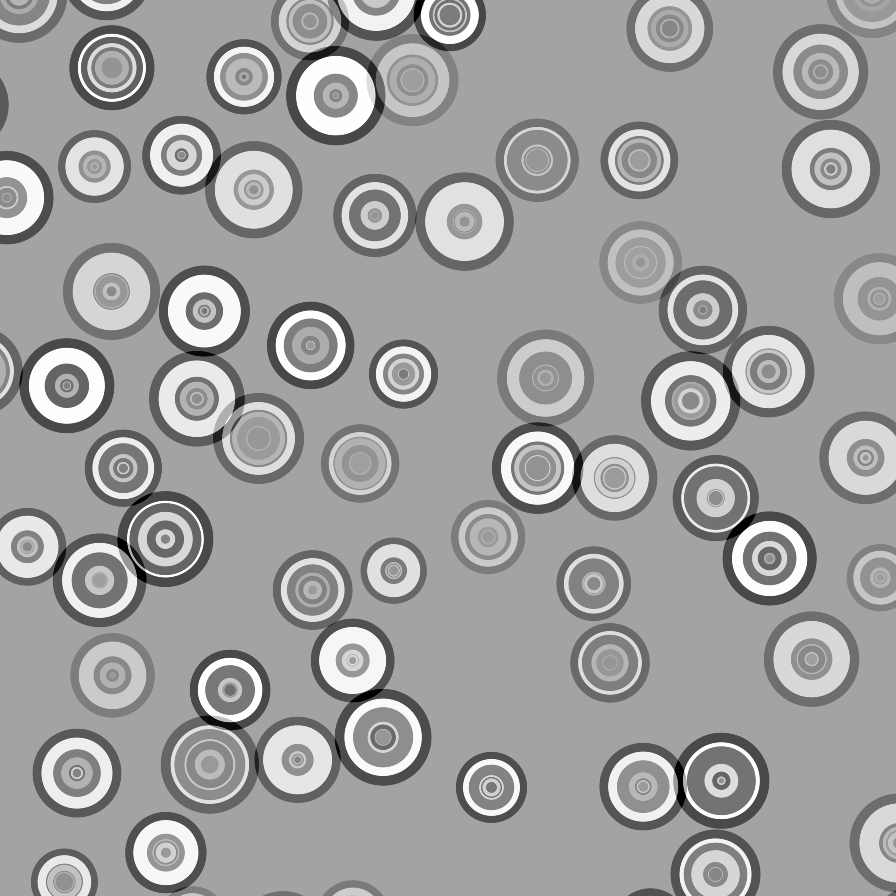
Reproduce this pattern procedurally as a WebGL 1 fragment shader.

```glsl
precision highp float;

uniform vec2 u_resolution;

const float BACKGROUND = 0.64;     // grey that the rings darken or lighten
const float CELLS = 9.5;           // scatter cells across the canvas
const float JITTER = 0.72;         // wander of a centre, in cells
const float MIN_SPACING = 0.081;   // closest allowed centres, in canvas units
const float RADIUS_MIN = 0.035;
const float RADIUS_MAX = 0.0555;
const float CONTRAST_MIN = 0.09;
const float CONTRAST_MAX = 0.36;
const float RIM_INNER = 0.80;      // inner edge of the dark rim, relative to radius
const float SHRINK_MIN = 0.45;     // ratio of successive band radii
const float SHRINK_MAX = 0.95;
const float INNER_FADE = 0.92;     // loss of contrast per band towards the middle
const int BANDS = 7;

float hash(vec2 cell, float seed) {
  return fract(sin(dot(cell, vec2(127.1, 311.7)) + seed * 74.7) * 43758.545);
}

// Jittered centre on a staggered grid, in canvas units.
vec2 discCentre(vec2 cell) {
  vec2 wander = vec2(hash(cell, 1.0), hash(cell, 2.0)) - 0.5;
  vec2 stagger = vec2(0.5 * mod(cell.y, 2.0), 0.0);
  return (cell + 0.5 + stagger + JITTER * wander) / CELLS;
}

// A disc gives way to any close neighbour of higher rank.
bool isCrowdedOut(vec2 cell, vec2 centre) {
  float rank = hash(cell, 3.0);
  for (int y = -1; y <= 1; y++) {
    for (int x = -1; x <= 1; x++) {
      vec2 other = cell + vec2(float(x), float(y));
      if (hash(other, 3.0) > rank
          && distance(discCentre(other), centre) < MIN_SPACING) return true;
    }
  }
  return false;
}

// Signed brightness of nested bands, alternately dark and light.
float ringOffset(vec2 cell, float dist, float pixel) {
  float radius = mix(RADIUS_MIN, RADIUS_MAX, sqrt(hash(cell, 4.0)));
  float contrast = mix(CONTRAST_MIN, CONTRAST_MAX, sqrt(hash(cell, 5.0)));
  float tone = -1.0;
  float offset = 0.0;
  for (int i = 0; i < BANDS; i++) {
    float k = float(i);
    float strength = 1.0;
    if (i > 1) strength = mix(0.1, 1.0, hash(cell, 10.0 + k)) * pow(INNER_FADE, k);
    float inside = 1.0 - smoothstep(-0.5 * pixel, 0.5 * pixel, dist - radius);
    offset = mix(offset, tone * contrast * strength, inside);
    radius *= i == 0 ? RIM_INNER : mix(SHRINK_MIN, SHRINK_MAX, hash(cell, 20.0 + k));
    tone = -tone;
  }
  return offset;
}

void main() {
  float side = min(u_resolution.x, u_resolution.y);
  vec2 point = gl_FragCoord.xy / side;
  float pixel = 1.0 / side;
  vec2 home = floor(point * CELLS);

  // Offsets add up, so crossing rims turn black.
  float grey = BACKGROUND;
  for (int y = -1; y <= 1; y++) {
    for (int x = -1; x <= 1; x++) {
      vec2 cell = home + vec2(float(x), float(y));
      vec2 centre = discCentre(cell);
      float dist = distance(point, centre);
      if (dist < RADIUS_MAX + pixel && !isCrowdedOut(cell, centre)) {
        grey += ringOffset(cell, dist, pixel);
      }
    }
  }
  gl_FragColor = vec4(vec3(clamp(grey, 0.0, 1.0)), 1.0);
}
```
